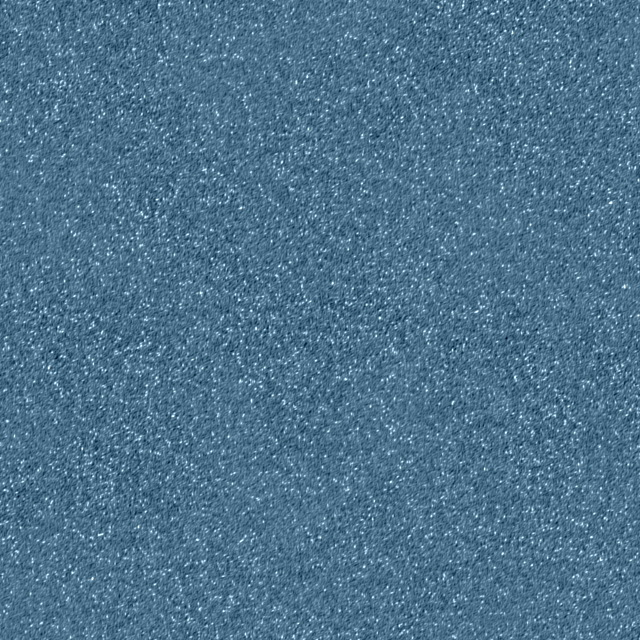
Give the GLSL for this texture, as a three.js fragment shader.

```glsl
#define BASE_COLOR vec3(0.276, 0.424, 0.526)
#define GLINT_TINT vec3(1.02, 1.0, 0.99)
#define GRAIN_CELLS vec2(285.0, 210.0) // across and along the grain
#define GRAIN_ANGLE 1.0
#define GRAIN_CONTRAST 0.168
#define GRAIN_FALLOFF 4.2
#define RELIEF 2.2
#define GLINT_SHARE 0.16
#define GLINT_POWER 0.5
#define CLOUD_SCALE 9.0
#define CLOUD_TONE 0.015

varying vec2 vUv;

vec4 hash4(vec2 cell) {
  vec4 h = fract(cell.xyxy * vec4(0.1031, 0.1030, 0.0973, 0.1099));
  h += dot(h, h.wzxy + 33.33);
  return fract((h.xxyz + h.yzzw) * h.zywx);
}

mat2 rotation(float angle) {
  float c = cos(angle), s = sin(angle);
  return mat2(c, -s, s, c);
}

// Soft uneven patches from warped, layered sines, about -1 to 1
float clouds(vec2 p) {
  float sum = 0.0, weight = 0.5;
  for (int i = 0; i < 5; i++) {
    p += 0.8 * sin(p.yx * 0.9 + vec2(1.7, 4.1));
    sum += weight * sin(p.x + 0.6) * sin(p.y + 2.3);
    p = rotation(1.1) * p * 1.75 + 3.7;
    weight *= 0.68;
  }
  return clamp(sum * 1.5, -1.0, 1.0);
}

// Slanted cellular grains: x is the shaded relief, y the bright glints
vec2 grains(vec2 p, float glintShare) {
  vec2 home = floor(p);
  vec2 result = vec2(0.0);
  for (int j = -1; j <= 1; j++) {
    for (int i = -1; i <= 1; i++) {
      vec2 cell = home + vec2(float(i), float(j));
      vec4 rnd = hash4(cell + 17.0);
      vec2 d = p - cell - mix(vec2(0.1), vec2(0.9), rnd.xy);
      d.x += (fract(rnd.x * 37.0 + rnd.y * 11.0) - 0.5) * 1.1 * d.y;
      float dist2 = dot(d, d);
      float bump = exp(-GRAIN_FALLOFF * dist2);
      float glint = smoothstep(1.0 - glintShare, 1.0, rnd.w);
      result.x += (1.7 * rnd.z - 0.85 - RELIEF * d.x) * bump;
      result.y += glint * exp(-1.25 * GRAIN_FALLOFF * dist2);
    }
  }
  return result;
}

void main() {
  float cloud = clouds(vUv * CLOUD_SCALE);

  // Turn so that y follows the grain, leaning to the right
  vec2 across = vec2(sin(GRAIN_ANGLE), -cos(GRAIN_ANGLE));
  vec2 along = vec2(cos(GRAIN_ANGLE), sin(GRAIN_ANGLE));
  vec2 p = vec2(dot(vUv, across), dot(vUv, along)) * GRAIN_CELLS;

  // Pale patches are smoother and hold fewer glints
  vec2 grain = grains(p + 300.0, GLINT_SHARE * (1.0 - 0.35 * cloud));
  float shade = CLOUD_TONE * cloud + GRAIN_CONTRAST * (1.0 - 0.18 * cloud) * grain.x;

  vec3 color = BASE_COLOR + shade + GLINT_TINT * GLINT_POWER * grain.y;
  gl_FragColor = vec4(clamp(color, 0.0, 1.0), 1.0);
}
```
